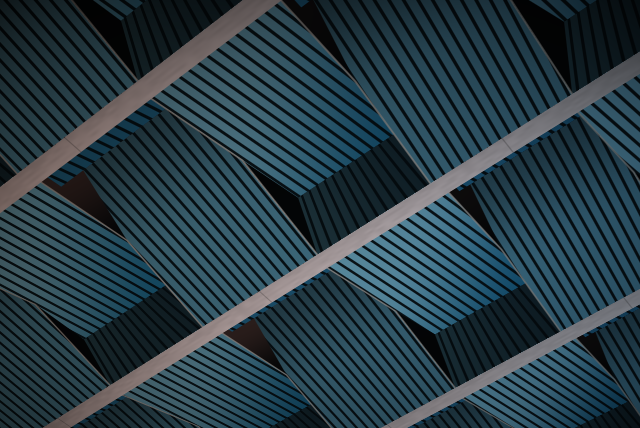
Write a WebGL 1 fragment shader that draws this pattern.

```glsl
precision highp float;
// Slatted teal panels woven between diagonal pale beams, seen in perspective.
uniform vec2 u_resolution;

float hash(vec2 p) {
  vec3 q = fract(vec3(p.xyx) * 0.1031);
  q += dot(q, q.yzx + 33.33);
  return fract((q.x + q.y) * q.z);
}

float noise(vec2 p) {
  vec2 i = floor(p), f = fract(p);
  f = f * f * (3.0 - 2.0 * f);
  return mix(mix(hash(i), hash(i + vec2(1, 0)), f.x),
             mix(hash(i + vec2(0, 1)), hash(i + vec2(1, 1)), f.x), f.y);
}

// Antialiased coverage of the side where d is positive.
float cover(float d, float aa) { return smoothstep(-aa, aa, d); }

// Dark gaps between slats, one per unit of q.
vec3 slats(vec3 paint, float q, float aa) {
  float gap = cover(0.14 - abs(fract(q) - 0.5), aa);
  return mix(paint, vec3(0.014, 0.035, 0.045), gap * 0.94);
}

// Ground plane under perspective: x runs along the beams, y across them.
vec2 planeFromScreen(vec2 p) {
  vec2 a = vec2(0.527 + 0.1186 * p.x, 0.532 - 0.1515 * p.x);
  vec2 b = vec2(-0.458 + 0.1186 * p.y, 0.496 - 0.1515 * p.y);
  vec2 r = p - vec2(0.322, 0.189);
  return vec2(r.x * b.y - a.y * r.y, a.x * r.y - b.x * r.x) / (a.x * b.y - a.y * b.x);
}

// Sideways parallax of the raised panel corners.
float lean(float u) { return 0.055 - 0.04 * u; }

void main() {
  vec2 screen = gl_FragCoord.xy / u_resolution.y;
  vec2 plane = planeFromScreen(vec2(screen.x, 1.0 - screen.y));
  float aa = (1.0 - 0.1186 * plane.x + 0.1515 * plane.y) / u_resolution.y;
  float slatAa = aa * 27.0;

  // Heights of the panel corners within a row.
  float row = floor(plane.y);
  float v = plane.y - row;
  float knee = 0.474 - 0.026 * row;
  float wall = 0.735 - 0.07 * row;
  float head = 0.14 - 0.04 * clamp(row, 0.0, 1.0);
  float low = (v - knee) / (1.0 - knee);

  // Bent border between neighbouring cells.
  float nearest = floor(plane.x + 0.5);
  float tip = lean(nearest);
  float border = v < knee ? mix(-0.025, tip, v / knee) : mix(tip, 0.0, low);
  float shifted = plane.x - border;
  float cell = floor(shifted);
  float x = plane.x - cell;
  float borderDist = abs(shifted - floor(shifted + 0.5));
  float shade = 0.94 + 0.12 * hash(vec2(cell, row) + 17.0);

  // Recess behind the panels, brown where light reaches it.
  float brown = smoothstep(0.5, -1.0, cell) * (1.0 - smoothstep(0.1, knee, v));
  vec3 color = mix(vec3(0.012, 0.017, 0.02), vec3(0.16, 0.11, 0.10), brown);

  // Shadowed back wall with fanning slats.
  float fanLeft = mix(0.1, 0.0, (v - wall) / (1.0 - wall));
  float fan = (x - fanLeft) / (0.475 - fanLeft);
  vec3 back = mix(vec3(0.10, 0.17, 0.19), vec3(0.06, 0.11, 0.13), fan);
  color = mix(color, slats(back, fan * 12.0, slatAa),
              cover(v - wall, aa) * cover(x - fanLeft, aa));

  // Bright sloping panel, turning deep blue towards the wall.
  float corner = 0.47 + lean(cell + 0.5);
  float brightRight = mix(0.495, corner, min(v / knee, 1.0));
  float brightLeft = v < knee ? -1.0
    : mix(lean(cell), 0.1, (v - knee) / (wall - knee));
  float depth = smoothstep(0.35, 1.05, 0.6 * v / wall + 0.8 * x);
  vec3 bright = mix(vec3(0.31, 0.46, 0.51), vec3(0.07, 0.27, 0.36), depth);
  color = mix(color, slats(bright * shade, (x - 0.17 * v) * 27.0, slatAa),
              cover(brightRight - x, aa) * cover(x - brightLeft, aa) * cover(wall - v, aa));

  // Large panel, shaded under its upper end.
  float topLeft = 0.57 - 0.07 * cell;
  float largeLeft = v < knee
    ? mix(topLeft, corner, (v - head) / (knee - head))
    : mix(corner, 0.47, low);
  float onLarge = cover(x - largeLeft, aa);
  vec3 large = vec3(0.215, 0.355, 0.405) * shade * mix(0.6, 1.0, smoothstep(0.05, 0.6, v));
  color = mix(color, slats(large, (x + 0.1 * v) * 28.0, slatAa), onLarge * cover(v - head, aa));

  // Blue strip between the beam and the large panel.
  vec3 strip = slats(vec3(0.09, 0.27, 0.36), (x - 0.3 * v) * 24.0, slatAa);
  color = mix(color, strip, cover(head - v, aa) * cover(x - brightRight - 0.03, aa));

  // Thin pale panel rims.
  float rimDist = min(borderDist, abs(x - (v < knee ? brightRight : largeLeft)));
  color = mix(color, vec3(0.52, 0.48, 0.45), 0.8 * cover(0.003 - rimDist, aa));

  // Beams with faint mottling and one joint per cell.
  float across = fract(plane.y + 0.46) - 0.5;
  float grain = noise(plane * vec2(30, 90)) - 0.5;
  vec3 beam = vec3(0.60, 0.535, 0.52) * (1.0 + 0.08 * grain + 1.2 * across);
  float joint = 0.6 + 0.15 * hash(vec2(floor(plane.x), floor(plane.y + 0.46)));
  beam *= 1.0 - 0.22 * cover(0.002 - abs(fract(plane.x) - joint), aa);
  color = mix(color, beam, cover(0.04 - abs(across), aa));

  // Cooler light to the right and a dark vignette.
  color *= mix(vec3(1.05, 1.0, 0.98), vec3(0.85, 0.98, 1.07), screen.x / 1.5);
  vec2 off = gl_FragCoord.xy / u_resolution - vec2(0.55, 0.4);
  color *= max(1.1 - 1.3 * dot(off, off), 0.2);
  gl_FragColor = vec4(color, 1.0);
}
```
